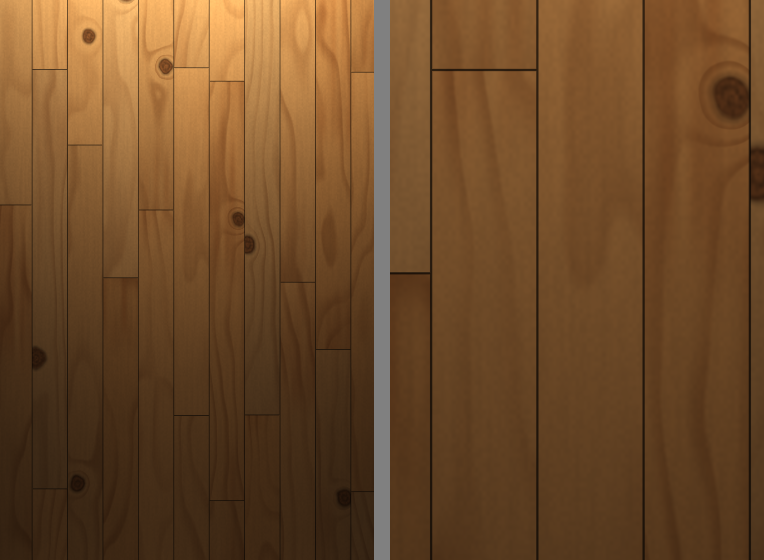
Left: the whole. Right: its middle third, enlarged.
This texture is drawn by a Shadertoy shader. Its source:

```glsl
// Staggered vertical pine planks lit by a warm lamp above the top edge.
// Each plank gets hashed tone, contour-line grain, fibres, stains and perhaps
// a knot that bends the grain into rings; thin dark seams separate the planks.

#define PLANKS_ACROSS 10.56
#define FIRST_OFFSET 0.093
#define PLANK_LENGTH 0.749
#define SHORT_LENGTH 0.621
#define SEAM_HALF_WIDTH 0.0105
#define SEAM_DARKNESS 0.66
#define KNOT_CHANCE 0.48
#define KNOT_RADIUS 0.22
#define GRAIN_STRENGTH 0.17
#define TONE_VARIATION 0.10
#define LAMP_FALLOFF 2.1
#define SIDE_SHADE 0.19

// Top-down height of the first joint in each column
const float JOINTS[11] = float[11](0.366, 0.124, 0.259, 0.496, 0.375, 0.121,
                                   0.145, 0.741, 0.504, 0.624, 0.129);

float hash(vec2 p) {
    return fract(sin(dot(p, vec2(127.1, 311.7))) * 43758.5453);
}

float noise(vec2 p) {
    vec2 i = floor(p), f = fract(p);
    f = f * f * (3.0 - 2.0 * f);
    return mix(mix(hash(i), hash(i + vec2(1, 0)), f.x),
               mix(hash(i + vec2(0, 1)), hash(i + vec2(1, 1)), f.x), f.y);
}

// Coverage of a thin line, averaged over one pixel
float seam(float dist, float pixel) {
    float soft = max(pixel, SEAM_HALF_WIDTH);
    return clamp((SEAM_HALF_WIDTH - dist) / soft + 0.5, 0.0, 1.0);
}

// Multiplier on the lit wood colour; p is measured in plank widths
vec3 wood(vec2 p, float len, vec2 id) {
    vec2 seed = vec2(hash(id), hash(id + 17.3)) * 90.0;

    // Knot position and its slightly irregular distance
    vec2 centre = vec2(mix(0.05, 0.95, hash(id + 5.1)),
                       len * mix(0.15, 0.85, hash(id + 9.7)));
    float hasKnot = step(hash(id + 31.9), KNOT_CHANCE);
    float radius = KNOT_RADIUS * mix(0.75, 1.2, hash(id + 2.3));
    vec2 toKnot = (p - centre) * vec2(1.0, 0.88);
    float d = length(toKnot) + 0.06 * (noise(p * 6.0 + seed) - 0.5);
    float pull = hasKnot * exp(-4.5 * dot(toKnot, toKnot));

    // Growth rings: contours of a stretched noise field, closed round knots
    float field = p.x * mix(0.6, 2.8, hash(id + 7.7))
                + 3.2 * noise(vec2(p.x * 1.1, p.y * 0.27) + seed)
                + 0.35 * noise(vec2(p.x * 3.0, p.y * 1.1) + seed);
    field = mix(field, d * 4.0, pull);
    float ring = fract(field);
    float line = smoothstep(0.45, 0.86, ring) * (1.0 - smoothstep(0.86, 1.0, ring));
    line *= mix(0.2, 1.1, noise(p * vec2(1.5, 0.5) + seed.yx));

    // Fine fibres, speckle and broad reddish stains
    float fibre = noise(p * vec2(20.0, 1.4) + seed) - 0.5;
    float speckle = noise(p * vec2(28.0, 22.0) + seed) - 0.5;
    float stain = smoothstep(0.55, 0.95, noise(p * vec2(0.9, 0.32) + seed.yx))
                * noise(p * vec2(7.0, 0.6) + seed);

    float tone = 1.02 + TONE_VARIATION * (hash(id + 3.9) - 0.5);
    vec3 tint = vec3(tone + 0.045 * fibre + 0.05 * speckle);
    tint *= mix(vec3(1.02, 0.98, 0.92), vec3(0.98, 1.01, 1.06), hash(id + 12.4));
    tint *= 1.0 - GRAIN_STRENGTH * line * vec3(0.8, 1.1, 1.35);
    tint *= 1.0 - 0.2 * stain * vec3(0.6, 1.0, 1.3);

    // Dark heart of the knot with faint inner rings and a soft brown rim
    float heart = hasKnot * (1.0 - smoothstep(radius * 0.8, radius * 1.12, d));
    float rim = hasKnot * smoothstep(0.08, 0.0, abs(d - radius));
    vec3 heartTint = vec3(0.62, 0.50, 0.43)
                   * (0.9 + 0.1 * sin(d * 60.0) + 0.25 * speckle);
    tint = mix(tint, heartTint, heart * 0.92);
    return tint * (1.0 - 0.2 * rim);
}

// Warm lamp, brightest at top centre
vec3 lamp(vec2 uv) {
    float side = 2.0 * uv.x - 1.0;
    float level = 0.225 + 0.70 * pow(uv.y, LAMP_FALLOFF);
    level *= 1.07 - SIDE_SHADE * side * side;
    return level * mix(vec3(1.0, 0.64, 0.325), vec3(1.0, 0.74, 0.43), level);
}

void mainImage(out vec4 fragColor, in vec2 fragCoord) {
    vec2 uv = fragCoord / iResolution.xy;
    float x = uv.x * PLANKS_ACROSS + FIRST_OFFSET;
    float tall = PLANKS_ACROSS * iResolution.y / iResolution.x;
    float pixel = PLANKS_ACROSS / iResolution.x;

    // Locate the plank and the position inside it
    int column = clamp(int(floor(x)), 0, 10);
    float span = column == 5 ? SHORT_LENGTH : PLANK_LENGTH;
    float along = (1.0 - uv.y - JOINTS[column]) / span;
    vec2 id = vec2(float(column), floor(along));
    float len = span * tall;
    vec2 p = vec2(fract(x), fract(along) * len);

    vec3 color = lamp(uv) * wood(p, len, id);

    // Seams on all four sides
    float edge = min(min(p.x, 1.0 - p.x), min(p.y, len - p.y));
    color *= 1.0 - SEAM_DARKNESS * seam(edge, pixel);
    fragColor = vec4(clamp(color, 0.0, 1.0), 1.0);
}
```
